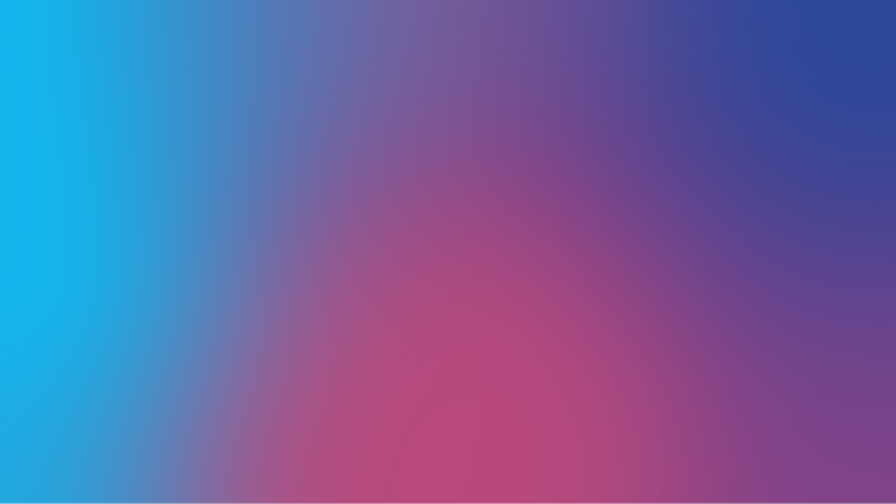
This background is drawn by a WebGL 2 fragment shader. Its source:

```glsl
#version 300 es
precision highp float;
// Soft mesh gradient: cyan on the left, blue upper right, a rose glow rising from below.

#define CYAN   vec3(0.070, 0.714, 0.930)
#define BLUE   vec3(0.170, 0.275, 0.598)
#define PURPLE vec3(0.512, 0.262, 0.532)
#define ROSE   vec3(0.724, 0.288, 0.486)
#define BLUE_CENTER vec2(0.98, 1.0)
#define BLUE_SIZE   vec2(0.34, 0.61)
#define ROSE_CENTER vec2(0.47, 0.05)
#define ROSE_HEIGHT 0.55
#define ROSE_WIDTHS vec2(0.45, 0.31) // left and right of its center
#define COLUMN_STRENGTH 0.27
#define EDGE_LIGHT 0.4

uniform vec2 u_resolution;
out vec4 fragColor;

// Round falloff from the upper right corner
float blueGlow(vec2 uv) {
    float r = length((uv - BLUE_CENTER) / BLUE_SIZE);
    return exp(-pow(r, 2.4));
}

// Flat-topped dome, wider on its left side, with a faint warm column above it
float roseGlow(vec2 uv) {
    vec2 d = uv - ROSE_CENTER;
    float width = d.x < 0.0 ? ROSE_WIDTHS.x : ROSE_WIDTHS.y;
    float r = length(d / vec2(width, ROSE_HEIGHT));
    float dome = exp(-pow(r, 3.5));
    float x = (uv.x - 0.42) / 0.2;
    float column = COLUMN_STRENGTH * exp(-x * x);
    return 1.0 - (1.0 - dome) * (1.0 - column);
}

// Vertical band that spreads softly at the top, recedes and fades at the bottom
float cyanBand(vec2 uv) {
    float high = smoothstep(0.4, 1.0, uv.y);
    float low = 1.0 - smoothstep(0.0, 0.5, uv.y);
    float width = mix(0.29, 0.37, high);
    float sharpness = 2.4 - 0.8 * high + 0.5 * low;
    float band = exp(-pow((uv.x + 0.06 * low) / width, sharpness));
    return band * (1.0 - 0.12 * low);
}

void main() {
    vec2 uv = gl_FragCoord.xy / u_resolution;
    vec3 color = mix(PURPLE, BLUE, blueGlow(uv));
    color = mix(color, ROSE, roseGlow(uv));
    color = mix(color, CYAN, cyanBand(uv));

    // Thin light rim along the bottom
    float rim = 1.0 - smoothstep(0.0, 0.004, uv.y);
    color = mix(color, vec3(1.0), EDGE_LIGHT * rim);
    fragColor = vec4(color, 1.0);
}
```
